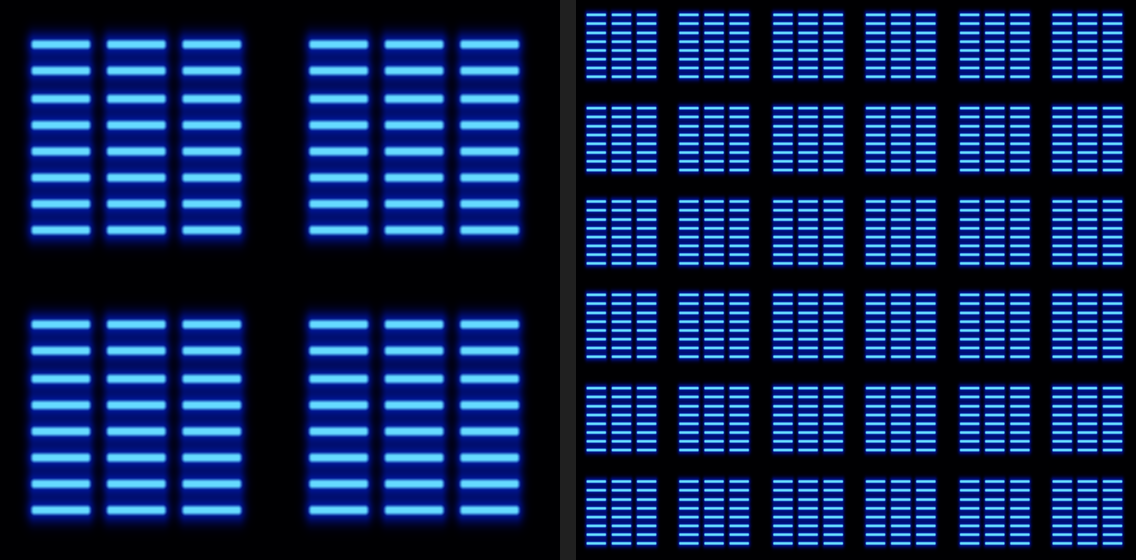
Left, the tile; right, the same tile 3 across and 3 down.
A Shadertoy shader for this pattern:

```glsl
// Glowing blue light bars in two by two panels, each of three columns and eight rows.

const float PANELS = 2.0;                        // panels across and down
const int COLUMNS = 3;
const int ROWS = 8;
const vec2 FIRST_BAR = vec2(0.1087, 0.4206);     // top left bar inside a panel cell
const vec2 BAR_PITCH = vec2(0.1348, 0.0469);
const vec2 BAR_HALF = vec2(0.0521, 0.0072);
const float CORNER = 0.0055;
const float EDGE_SOFTNESS = 0.0045;
const float ROW_SLIP = 0.0033;                   // extra gap below the second row
const float PANEL_SLIP = 0.0039;                 // leftward shift of the second panel
const vec2 GLOW_REACH = vec2(0.0135, 0.0225);
const float GLOW_INSET = 0.0050;                 // glow starts this far inside the bar ends

const vec3 BACKGROUND = vec3(0.0, 0.0, 0.008);
const vec3 GLOW_COLOR = vec3(0.0, 0.10, 0.64);
const vec3 CORE_COLOR = vec3(0.40, 0.86, 1.0);

float roundedBox(vec2 p, vec2 halfSize, float radius) {
    vec2 q = abs(p) - halfSize + radius;
    return length(max(q, 0.0)) + min(max(q.x, q.y), 0.0) - radius;
}

// Halo that is flat along the bar and falls off around it
float barGlow(vec2 p) {
    vec2 q = vec2(max(abs(p.x) - BAR_HALF.x + GLOW_INSET, 0.0), p.y) / GLOW_REACH;
    return exp(-dot(q, q));
}

void mainImage(out vec4 fragColor, in vec2 fragCoord) {
    vec2 uv = fragCoord / iResolution.xy;
    float pixel = 1.0 / min(iResolution.x, iResolution.y);

    // Repeat the panel cell
    vec2 panel = floor(uv * PANELS);
    vec2 p = uv - panel / PANELS;
    p.x += PANEL_SLIP * mod(panel.x, 2.0);

    // Gather the nearest edge and the summed halo
    float edge = 1.0;
    float glow = 0.0;
    for (int row = 0; row < ROWS; row++) {
        for (int column = 0; column < COLUMNS; column++) {
            vec2 center = FIRST_BAR + vec2(column, -row) * BAR_PITCH;
            center.y -= row > 1 ? ROW_SLIP : 0.0;
            edge = min(edge, roundedBox(p - center, BAR_HALF, CORNER));
            glow += barGlow(p - center);
        }
    }

    // Halo first, then the bright core; green fades sooner than blue
    glow = min(glow, 1.0);
    vec3 color = BACKGROUND + GLOW_COLOR * vec3(glow, glow * sqrt(glow), glow);
    float soft = max(EDGE_SOFTNESS, pixel);
    color = mix(color, CORE_COLOR, 1.0 - smoothstep(-soft, soft, edge));

    fragColor = vec4(color, 1.0);
}
```
